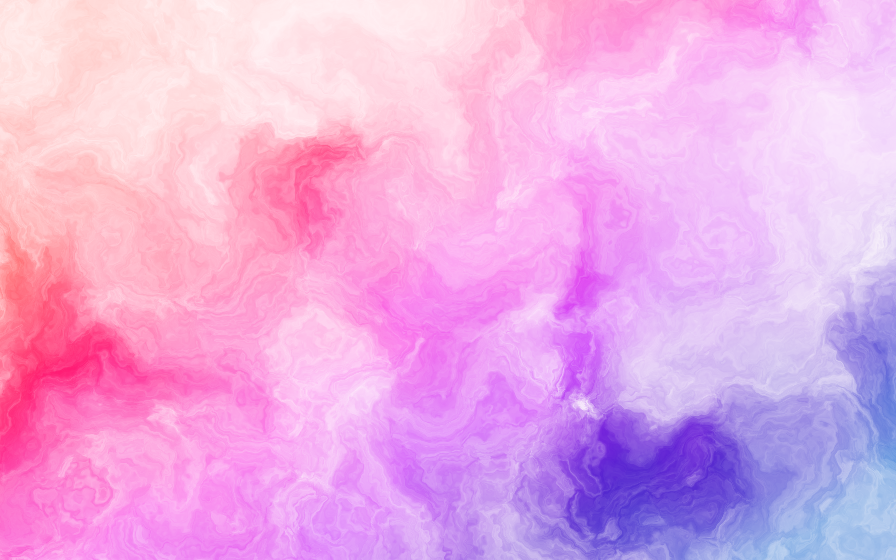
This background is drawn by a Shadertoy shader. Its source:

```glsl
// Coloured smoke: a diagonal ramp from coral through magenta to blue, thinned
// towards white by a pigment map. Soft pools of dense and pale smoke set the
// large masses; domain-warped gradient noise adds billows and thin wisps.

#define BASE_PIGMENT 0.41   // pigment at the bottom edge
#define HEIGHT_FADE 0.13    // pigment lost towards the top edge
#define POOL_WARP 0.20      // bending of the large masses
#define SWIRL 0.24          // broad bending of the smoke
#define CURL 0.09           // tight bending of the smoke
#define CLOUD_CONTRAST 0.75
#define BILLOW_CONTRAST 0.70
#define WISP_CONTRAST 0.42
#define HUE_DRIFT 0.10

// Smoke pools: centre x, centre y, radius, strength, in canvas heights
const vec4 DENSE[12] = vec4[12](
    vec4(0.14, 0.32, 0.11, 0.62), vec4(0.05, 0.23, 0.07, 0.25),
    vec4(0.00, 0.49, 0.09, 0.38), vec4(0.55, 0.65, 0.08, 0.38),
    vec4(0.67, 0.45, 0.14, 0.20), vec4(1.03, 0.35, 0.07, 0.60),
    vec4(1.01, 0.52, 0.06, 0.32), vec4(1.12, 0.20, 0.12, 0.52),
    vec4(1.17, 0.05, 0.10, 0.45), vec4(1.61, 0.27, 0.14, 0.38),
    vec4(1.42, 0.98, 0.14, 0.24), vec4(0.02, 0.05, 0.14, 0.28));
const vec4 PALE[10] = vec4[10](
    vec4(0.60, 1.00, 0.30, 0.20), vec4(0.25, 0.80, 0.25, 0.09),
    vec4(1.52, 0.72, 0.24, 0.22), vec4(0.68, 0.28, 0.10, 0.18),
    vec4(0.60, 0.16, 0.09, 0.13), vec4(1.44, 0.38, 0.15, 0.16),
    vec4(0.55, 0.56, 0.07, 0.16), vec4(0.53, 0.40, 0.07, 0.16),
    vec4(0.95, 0.45, 0.06, 0.20), vec4(1.22, 0.42, 0.11, 0.16));

// Evenly spaced hues along the diagonal
const vec3 HUES[7] = vec3[7](
    vec3(1.00, 0.50, 0.45), vec3(1.00, 0.27, 0.30), vec3(1.00, 0.06, 0.43),
    vec3(0.97, 0.18, 0.88), vec3(0.74, 0.06, 0.97), vec3(0.29, 0.11, 0.80),
    vec3(0.28, 0.53, 0.85));

vec2 hash22(vec2 cell) {
    vec3 h = fract(cell.xyx * vec3(0.1031, 0.1030, 0.0973));
    h += dot(h, h.yzx + 33.33);
    return fract((h.xx + h.yz) * h.zy) * 2.0 - 1.0;
}

// Gradient noise centred on zero
float noise(vec2 p) {
    vec2 cell = floor(p), f = fract(p);
    vec2 u = f * f * f * (f * (f * 6.0 - 15.0) + 10.0);
    vec2 e = vec2(1.0, 0.0);
    float a = dot(hash22(cell), f);
    float b = dot(hash22(cell + e.xy), f - e.xy);
    float c = dot(hash22(cell + e.yx), f - e.yx);
    float d = dot(hash22(cell + e.xx), f - e.xx);
    return mix(mix(a, b, u.x), mix(c, d, u.x), u.y);
}

const mat2 OCTAVE = mat2(1.6, 1.2, -1.2, 1.6);

float fbm(vec2 p) {
    float sum = 0.0, amp = 1.0;
    for (int i = 0; i < 6; i++) {
        sum += amp * noise(p);
        p = OCTAVE * p + 7.3;
        amp *= 0.52;
    }
    return sum;
}

// Rounded lobes with narrow creases between them
float billow(vec2 p) {
    float sum = 0.0, amp = 1.0;
    for (int i = 0; i < 5; i++) {
        sum += amp * (abs(noise(p)) - 0.17);
        p = OCTAVE * p + 3.7;
        amp *= 0.55;
    }
    return sum;
}

float pool(vec2 p, vec4 blob) {
    vec2 d = (p - blob.xy) / blob.z;
    return blob.w * exp(-dot(d, d));
}

vec3 smokeHue(float t) {
    float u = clamp(t * 5.0 + 1.0, 0.0, 5.999);
    int i = int(u);
    return mix(HUES[i], HUES[i + 1], fract(u));
}

void mainImage(out vec4 fragColor, in vec2 fragCoord) {
    vec2 uv = fragCoord / iResolution.xy;
    vec2 p = uv * vec2(1.6, 1.0);

    // Two stages of bending make the smoke curl
    vec2 broad = vec2(fbm(p * 3.0 + 11.0), fbm(p * 3.0 + 41.0));
    vec2 s = p + SWIRL * broad;
    vec2 tight = vec2(fbm(s * 7.0 + 23.0), fbm(s * 7.0 + 67.0));
    s += CURL * tight;

    // Large masses
    vec2 q = p + POOL_WARP * broad + 0.04 * tight;
    float pigment = BASE_PIGMENT - HEIGHT_FADE * p.y;
    for (int i = 0; i < DENSE.length(); i++) pigment += pool(q, DENSE[i]);
    for (int i = 0; i < PALE.length(); i++) pigment -= pool(q, PALE[i]);
    pigment = max(pigment, 0.06);

    // Clouds, lobes and thin wisps
    float texture_ = CLOUD_CONTRAST * fbm(s * 4.5)
        - BILLOW_CONTRAST * billow(s * 6.0 + 5.0)
        + WISP_CONTRAST * fbm(s * 15.0 + 3.0 * tight);
    pigment *= max(1.0 + texture_, 0.1);
    pigment = 1.0 - exp(-pigment * (1.0 + 0.9 * pigment));

    float t = 0.32 + 0.4875 * p.x - 0.6 * p.y + HUE_DRIFT * broad.x;
    vec3 color = mix(vec3(1.0, 0.985, 0.99), smokeHue(t), pigment);
    fragColor = vec4(color, 1.0);
}
```
